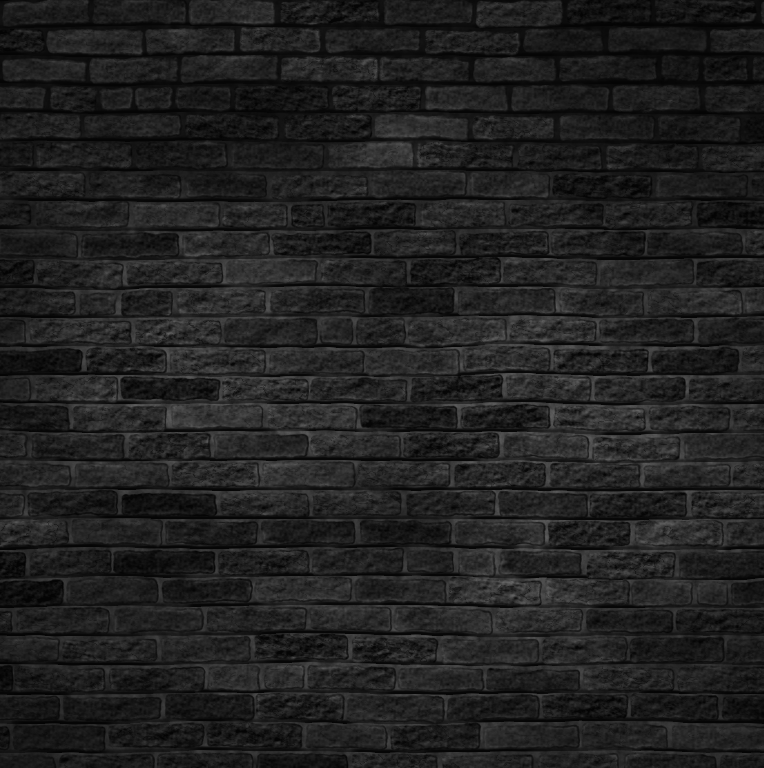
This texture is drawn by a WebGL 1 fragment shader. Its source:

```glsl
precision highp float;
// Charcoal brick wall: staggered rough bricks, pale mortar and dark undercut joints.

uniform vec2 u_resolution;

const float ROWS = 26.5;          // courses over the canvas height
const float BRICK_LENGTH = 3.25;  // brick pitch, in course heights
const vec2 JOINT = vec2(0.06, 0.08);  // mean half widths of the joints

float hash(vec2 p) {
  vec3 q = fract(vec3(p.xyx) * 0.1031);
  q += dot(q, q.yzx + 33.33);
  return fract((q.x + q.y) * q.z);
}

float noise(vec2 p) {
  vec2 i = floor(p);
  vec2 f = fract(p);
  f = f * f * (3.0 - 2.0 * f);
  float low = mix(hash(i), hash(i + vec2(1.0, 0.0)), f.x);
  float high = mix(hash(i + vec2(0.0, 1.0)), hash(i + vec2(1.0, 1.0)), f.x);
  return mix(low, high, f.y);
}

float fbm(vec2 p) {
  float sum = 0.0;
  float amplitude = 0.5;
  for (int i = 0; i < 4; i++) {
    sum += amplitude * noise(p);
    p = mat2(1.8, 0.9, -0.9, 1.8) * p + 17.3;
    amplitude *= 0.55;
  }
  return sum;
}

float roundedBox(vec2 p, vec2 halfSize, float radius) {
  vec2 d = abs(p) - halfSize + radius;
  return length(max(d, 0.0)) + min(max(d.x, d.y), 0.0) - radius;
}

// Position of the joint to the left of a brick, in brick lengths
float jointX(float column, float row) {
  return column + 0.13 * hash(vec2(column + 40.0, row * 7.0 + 3.0));
}

// Left end, right end and identity of the brick at x; some are cut in two
vec3 brickSpan(float x, float row) {
  float column = floor(x);
  column -= 1.0 - step(jointX(column, row), x);
  float left = jointX(column, row);
  float right = jointX(column + 1.0, row);
  float id = column + 20.0;
  if (hash(vec2(id, row + 61.0)) > 0.95) {
    float cut = mix(left, right, 0.32 + 0.36 * hash(vec2(id + 9.0, row)));
    if (x < cut) {
      right = cut;
    } else {
      left = cut;
      id += 0.5;
    }
  }
  return vec3(left, right, id);
}

// Pale joint with a broken shadow under the brick above; y runs over one course
float mortarTone(vec2 p, float y, float height) {
  float lit = mix(0.21, 0.06, smoothstep(0.62, 0.92, height));
  float tone = lit * (0.45 + 0.95 * fbm(p * 3.5));
  float shadow = 1.0 - smoothstep(-0.45, -0.33, y) * (1.0 - smoothstep(0.47, 0.52, y));
  float depth = 0.5 + 0.5 * smoothstep(0.25, 0.6, noise(p * vec2(0.7, 1.2) + 31.0));
  return mix(tone, 0.022, shadow * depth);
}

float brickTone(vec2 p, vec2 local, float edge, vec2 id) {
  float shade = hash(id * 2.0 + 5.0);
  float rough = mix(0.10, 0.29, hash(id * 2.0 + 31.0));
  vec2 grain = p * vec2(3.0, 4.6) + 60.0 * shade;
  float relief = fbm(grain) - fbm(grain + vec2(0.16, 0.4));
  float blotch = fbm(p * vec2(0.8, 1.5) + 25.0 * shade);
  float tone = mix(0.05, 0.148, sqrt(shade));
  tone *= 0.6 + 0.85 * blotch;
  tone += rough * relief;
  tone += 0.06 * (noise(p * 13.0) - 0.5);
  // Thin cracks along the face
  float crack = abs(fbm(p * vec2(1.1, 2.2) + 40.0 * shade) - 0.5);
  tone *= 1.0 - 0.4 * rough / 0.29 * (1.0 - smoothstep(0.0, 0.025, crack));
  // Worn pale rim, and a dark lower right border
  float wear = smoothstep(0.3, 0.75, noise(p * vec2(1.3, 2.0) + 8.0));
  tone += 0.075 * wear * exp(-abs(edge + 0.08) * 18.0);
  float facing = smoothstep(-0.3, 0.2, local.x * 0.35 - local.y);
  tone *= 1.0 - 0.6 * facing * smoothstep(-0.1, 0.0, edge);
  return max(tone, 0.018);
}

void main() {
  vec2 uv = gl_FragCoord.xy / u_resolution;
  float pixel = ROWS / u_resolution.y;
  vec2 wall = vec2(gl_FragCoord.x, u_resolution.y - gl_FragCoord.y) * pixel;

  // Gently uneven courses
  vec2 p = wall + vec2(0.0, 0.07 + 0.16 * (noise(wall * vec2(0.28, 0.4)) - 0.5));
  p += 0.05 * (vec2(noise(wall * 1.6), noise(wall * 1.6 + 47.0)) - 0.5);

  // Half-brick stagger that drifts slowly down the wall
  float row = floor(p.y);
  float stagger = 0.5 * mod(row, 2.0) - 0.013 * row - 0.07;
  float x = p.x / BRICK_LENGTH - stagger;
  vec3 span = brickSpan(x, row);
  vec2 id = vec2(span.z, row + 2.0);
  vec2 local = vec2((x - 0.5 * (span.x + span.y)) * BRICK_LENGTH, 0.5 - fract(p.y));

  // Each brick has its own height, seat, tilt and chipped outline
  vec2 joint = JOINT * (0.65 + 0.7 * vec2(hash(id + 70.0), hash(id + 90.0)));
  vec2 halfSize = vec2(0.5 * (span.y - span.x) * BRICK_LENGTH, 0.5) - joint;
  vec2 seat = local;
  seat.y += 0.06 * (hash(id + 15.0) - 0.5) + 0.04 * local.x * (hash(id + 33.0) - 0.5);
  float edge = roundedBox(seat, halfSize, 0.15);
  edge += 0.14 * (fbm(wall * 2.6 + 5.0) - 0.48);

  float mortar = mortarTone(wall, local.y, uv.y);
  float brick = brickTone(wall, local, edge, id);
  float tone = mix(brick, mortar, smoothstep(-pixel, pixel, edge));

  // Broad soot stains and darker borders
  vec2 fromCentre = uv - 0.5;
  tone *= 0.8 + 0.5 * noise(wall * 0.22 + 12.0);
  tone *= 1.16 - 0.8 * dot(fromCentre, fromCentre);
  gl_FragColor = vec4(vec3(tone), 1.0);
}
```
